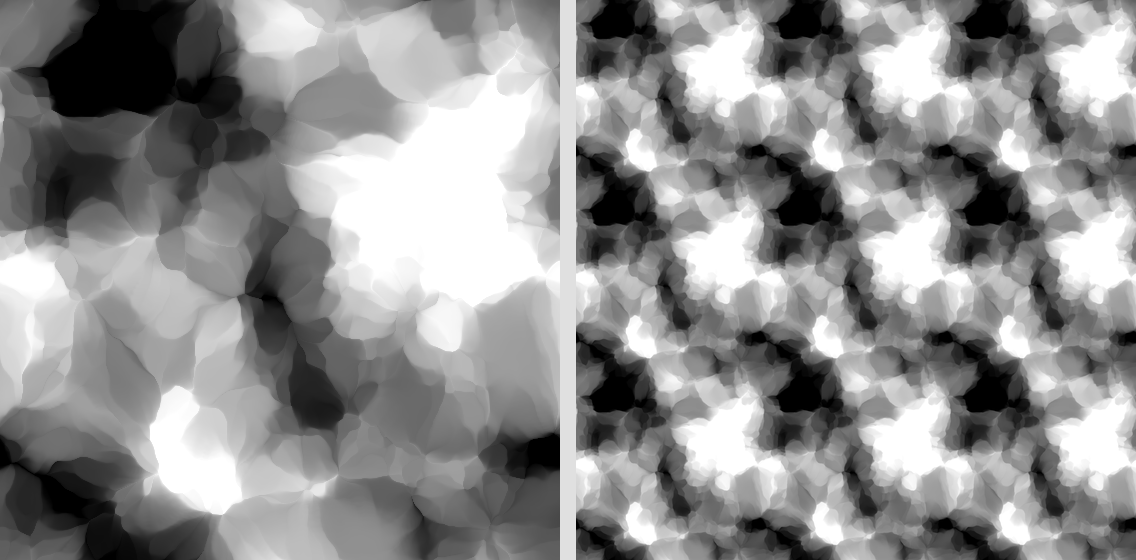
Left: one tile. Right: repeated 3 by 3.
A Shadertoy shader for this texture map:

```glsl
const float TAU = 6.2831853;
const int FLOW_STEPS = 10;

// Random unit vector for a lattice cell that wraps at the period
vec2 cellGradient(vec2 cell, float period, uint seed) {
    uvec2 c = uvec2(floor(mod(cell + 0.5, period)));
    uint h = c.x * 1597u + c.y * 51749u + seed * 7919u + 17u;
    h = (h ^ (h >> 15)) * 73244475u;
    h = (h ^ (h >> 13)) * 73244475u;
    h ^= h >> 16;
    float angle = TAU * float(h & 65535u) / 65536.0;
    return vec2(cos(angle), sin(angle));
}

// Tiling gradient noise: x is the value, yz its slope
vec3 gradientNoise(vec2 p, float period, uint seed) {
    vec2 cell = floor(p);
    vec2 f = p - cell;
    vec2 u = f * f * f * (f * (f * 6.0 - 15.0) + 10.0);
    vec2 du = 30.0 * f * f * (f - 1.0) * (f - 1.0);

    vec2 ga = cellGradient(cell, period, seed);
    vec2 gb = cellGradient(cell + vec2(1, 0), period, seed);
    vec2 gc = cellGradient(cell + vec2(0, 1), period, seed);
    vec2 gd = cellGradient(cell + vec2(1, 1), period, seed);

    float va = dot(ga, f);
    float vb = dot(gb, f - vec2(1, 0));
    float vc = dot(gc, f - vec2(0, 1));
    float vd = dot(gd, f - vec2(1, 1));
    float twist = va - vb - vc + vd;

    float value = va + u.x * (vb - va) + u.y * (vc - va) + u.x * u.y * twist;
    vec2 slope = ga + u.x * (gb - ga) + u.y * (gc - ga)
               + u.x * u.y * (ga - gb - gc + gd)
               + du * (u.yx * twist + vec2(vb, vc) - va);
    return vec3(value, slope);
}

// Octaves of noise, each shifted so that the lattices do not line up
vec3 fractalNoise(vec2 p, float frequency, float gain, int octaves, uint seed) {
    vec3 sum = vec3(0.0);
    float amplitude = 1.0;
    for (int i = 0; i < octaves; i++) {
        vec2 shift = vec2(0.37, 0.61) * float(i);
        vec3 n = gradientNoise(p * frequency + shift, frequency, seed + uint(i));
        sum += amplitude * vec3(n.x, n.yz * frequency);
        amplitude *= gain;
        frequency *= 2.0;
    }
    return sum;
}

// Broad light and dark masses, one wave per tile
float broadMasses(vec2 p) {
    vec2 s = sin(TAU * p);
    vec2 c = cos(TAU * p);
    return 0.264 * s.x * s.y + 0.07 * c.x * c.y
         - dot(s, vec2(0.088, 0.09)) - dot(c, vec2(0.062, 0.166));
}

float cloudTone(vec2 p) {
    return 0.58 + broadMasses(p) + fractalNoise(p, 3.0, 0.48, 5, 40u).x;
}

// Climb a height field and average the tone on the way:
// slopes smear into soft puffs, valleys become sharp creases
float slopeSmear(vec2 p, float stepSize) {
    float tone = 0.0;
    float total = 0.0;
    for (int i = 0; i < FLOW_STEPS; i++) {
        p += stepSize * fractalNoise(p, 4.0, 0.36, 5, 11u).yz;
        float weight = float(i + 1);
        tone += weight * cloudTone(p);
        total += weight;
    }
    return tone / total;
}

void mainImage(out vec4 fragColor, in vec2 fragCoord) {
    vec2 uv = fragCoord / iResolution.xy;
    float tone = slopeSmear(uv, 0.0013);
    fragColor = vec4(vec3(clamp(tone, 0.0, 1.0)), 1.0);
}
```
